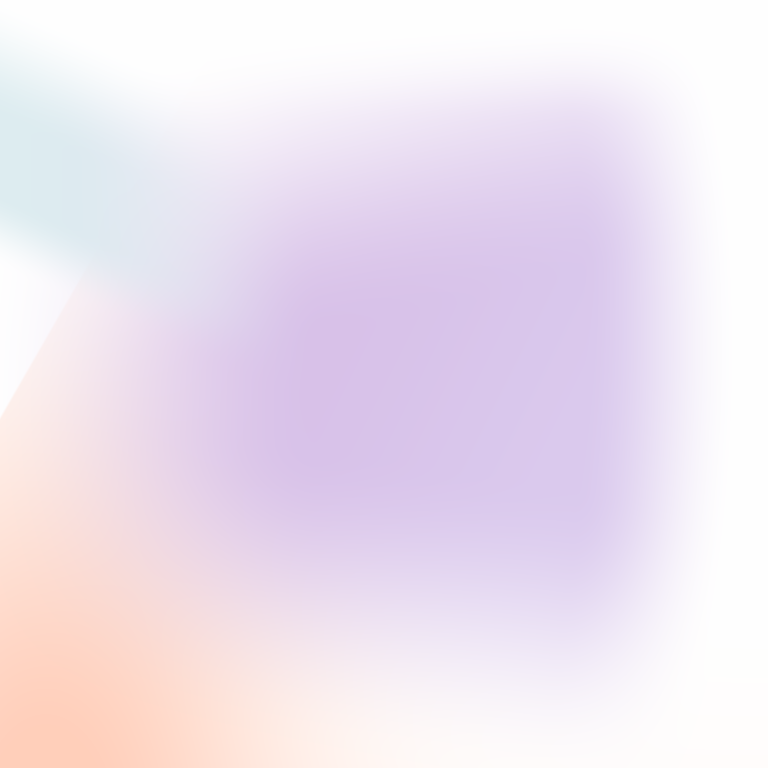
A Shadertoy shader for this background:

```glsl
// Soft pastel backdrop: a peach corner glow, a large violet haze and a pale
// teal band laid over white. Each layer is a smooth coverage mask built from
// tilted half-planes or a Gaussian, blended from back to front.

// Falls from 1 to 0 as v goes from lo to hi.
float fadeOut(float lo, float hi, float v) {
    return 1.0 - smoothstep(lo, hi, v);
}

// Gaussian glow in the lower left, clipped by a crisp slanted edge.
float peachGlow(vec2 p) {
    vec2 d = (p - vec2(0.06, -0.03)) / vec2(0.30, 0.45);
    float glow = exp(-dot(d, d)) + 0.05 * exp(-8.0 * p.y);
    float edge = (p.y - 0.455 - 1.74 * p.x) / 2.0;
    return glow * fadeOut(-0.002, 0.002, edge);
}

// Rounded haze: the product of one soft fade for each side.
float violetHaze(vec2 p) {
    float bow = 0.25 * (p.y - 0.55) * (p.y - 0.55);
    float right = fadeOut(0.76, 0.97, p.x + bow);
    float left = smoothstep(-0.04, 0.42, p.x);
    float top = fadeOut(0.45, 0.90, p.y - 0.25 * p.x) * fadeOut(0.84, 0.99, p.y);
    float bottom = smoothstep(0.08, 0.48, p.y + 0.15 * p.x);
    return right * left * top * bottom;
}

// Band sloping down to the right, with a firmer lower side.
float tealBand(vec2 p) {
    float across = p.y + 0.45 * p.x;
    return smoothstep(0.65, 0.75, across) * fadeOut(0.84, 1.01, across)
         * fadeOut(0.08, 0.42, p.x);
}

void mainImage(out vec4 fragColor, in vec2 fragCoord) {
    vec2 p = fragCoord / iResolution.xy;

    // Hues drift gently across the larger layers.
    vec3 peach = vec3(1.0, 0.81, 0.73);
    vec3 violet = mix(vec3(0.845, 0.755, 0.910), vec3(0.855, 0.790, 0.930),
                      smoothstep(0.1, 0.6, p.x - 0.5 * p.y));
    vec3 teal = mix(vec3(0.865, 0.925, 0.940), vec3(0.870, 0.895, 0.940),
                    smoothstep(0.0, 0.3, p.x));

    vec3 color = vec3(0.998);
    color = mix(color, peach, min(peachGlow(p), 1.0));
    color = mix(color, violet, violetHaze(p));
    color = mix(color, teal, tealBand(p));

    fragColor = vec4(color, 1.0);
}
```
